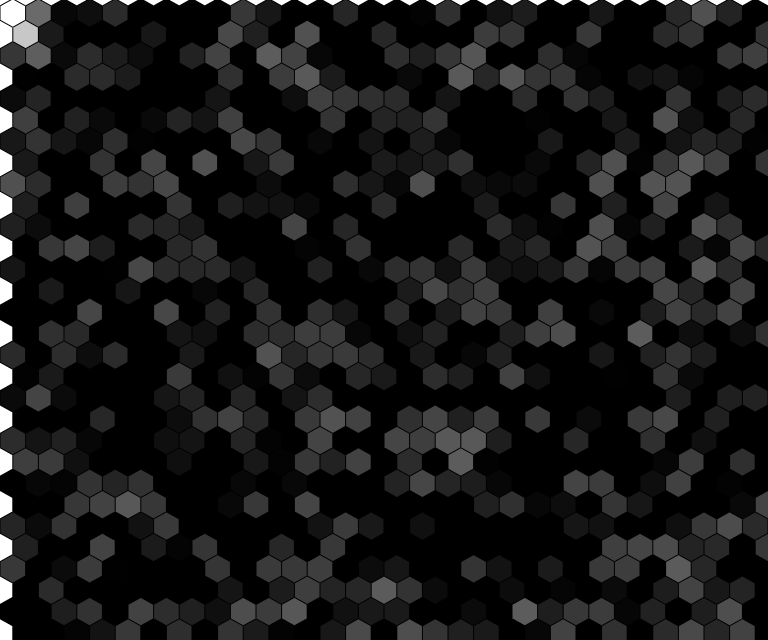
Give the GLSL for this pattern, as a WebGL 1 fragment shader.

```glsl
precision highp float;
// Honeycomb of randomly lit grey hexagons on black, with a white glow in the top left corner.

uniform vec2 u_resolution;

const float COLUMNS = 30.0;               // hexagons across the canvas
const float ROW_PITCH = 0.835;            // row spacing, in hexagon widths
const vec2 FIRST_CENTER = vec2(0.5, 0.51); // first hexagon, from the top left
const float LINE_HALF_WIDTH = 0.02;       // in hexagon widths
const float CLUSTERING = 0.5;             // how strongly neighbours share a tone
const float CLUSTER_SIZE = 2.2;           // in hexagon widths
const float DARK_LEVEL = 0.44;            // random values below this stay black
const float CONTRAST = 0.55;
const float MAX_GREY = 0.36;
const float GLOW_CUTOFF = 0.3;
const vec2 GLOW_FALLOFF = vec2(0.25, 1.1); // along and across the glow
const vec2 GLOW_AXIS = vec2(0.514, 0.857);
const vec3 LINE_COLOR = vec3(0.0);
const vec3 BACKGROUND = vec3(1.0);

const float REGULAR_PITCH = 0.8660254;    // row spacing of regular hexagons
const vec2 LATTICE = vec2(1.0, 2.0 * REGULAR_PITCH);

float hash(vec2 p) {
  vec3 q = fract(vec3(p.xyx) * 0.1031);
  q += dot(q, q.yzx + 33.33);
  return fract((q.x + q.y) * q.z);
}

float valueNoise(vec2 p) {
  vec2 i = floor(p);
  vec2 f = fract(p);
  f = f * f * (3.0 - 2.0 * f);
  float top = mix(hash(i), hash(i + vec2(1.0, 0.0)), f.x);
  float bottom = mix(hash(i + vec2(0.0, 1.0)), hash(i + 1.0), f.x);
  return mix(top, bottom, f.y);
}

// Returns the offset from the nearest hexagon center (xy) and its column and row (zw).
vec4 hexCell(vec2 p) {
  vec2 evenId = floor(p / LATTICE + 0.5);
  vec2 oddId = floor(p / LATTICE);
  vec2 evenOffset = p - evenId * LATTICE;
  vec2 oddOffset = p - (oddId + 0.5) * LATTICE;
  if (dot(evenOffset, evenOffset) < dot(oddOffset, oddOffset)) {
    return vec4(evenOffset, evenId.x, 2.0 * evenId.y);
  }
  return vec4(oddOffset, oddId.x, 2.0 * oddId.y + 1.0);
}

// Distance inward from the border of a hexagon of width one.
float hexInset(vec2 p) {
  p = abs(p);
  return 0.5 - max(p.x, dot(p, vec2(0.5, REGULAR_PITCH)));
}

float cornerGlow(vec2 center) {
  float along = dot(center, GLOW_AXIS);
  float across = dot(center, vec2(GLOW_AXIS.y, -GLOW_AXIS.x));
  float glow = exp(-dot(GLOW_FALLOFF, vec2(along * along, across * across)));
  return glow * step(GLOW_CUTOFF, glow);
}

float cellGrey(vec2 id, vec2 center) {
  float level = hash(id + 17.0);
  level += CLUSTERING * (valueNoise(center / CLUSTER_SIZE + 71.0) - 0.5);
  float grey = clamp(CONTRAST * (level - DARK_LEVEL), 0.0, MAX_GREY);
  return max(grey, cornerGlow(center));
}

void main() {
  // Hexagon widths from the top left, stretched so that the cells are regular
  float pixel = COLUMNS / u_resolution.x;
  vec2 p = vec2(gl_FragCoord.x, u_resolution.y - gl_FragCoord.y) * pixel;
  p -= FIRST_CENTER;
  p.y *= REGULAR_PITCH / ROW_PITCH;

  vec4 cell = hexCell(p);
  vec2 center = p - cell.xy;

  // Cells before the first row or column show the bare background
  bool outside = min(cell.z, cell.w) < -0.5;
  vec3 fill = outside ? BACKGROUND : vec3(cellGrey(cell.zw, center));

  float inside = clamp((hexInset(cell.xy) - LINE_HALF_WIDTH) / pixel + 0.5, 0.0, 1.0);
  gl_FragColor = vec4(mix(LINE_COLOR, fill, inside), 1.0);
}
```
